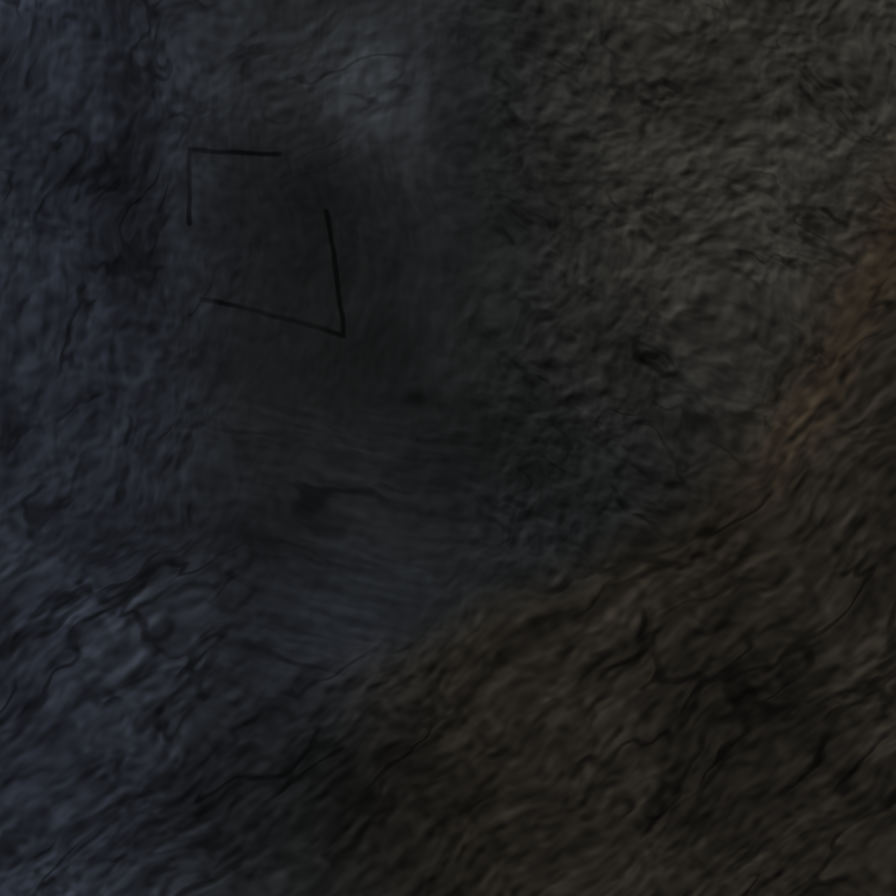
Give the GLSL for this texture, as a WebGL 2 fragment shader.

```glsl
#version 300 es
precision highp float;
// A dim, weathered rock wall: cool blue on the left, earthy brown at lower right.
// Stretched noise is embossed in several grain directions and blended by region,
// then thin cracks, a scratched outline and rows of small pits are cut into it.
uniform vec2 u_resolution;
out vec4 fragColor;

const vec3 SHADE = vec3(0.100, 0.106, 0.108);
const vec3 BLUE  = vec3(0.145, 0.157, 0.187);
const vec3 GREY  = vec3(0.178, 0.172, 0.158);
const vec3 EARTH = vec3(0.137, 0.126, 0.109);
const vec3 OCHRE = vec3(0.200, 0.165, 0.125);
const vec3 PALE  = vec3(0.058, 0.060, 0.068);
const vec2 LIGHT_STEP = vec2(-0.0018, 0.0026);
const float RELIEF = 1.2;
const float GRIT = 0.42;
const float CRACK_DEPTH = 0.42;
const vec2 PIT_PERIOD = vec2(0.176, 0.157);
const vec2 PIT_ORIGIN = vec2(0.566, 0.733);
const float VERTICAL = 1.62, DIAGONAL = 0.68, SHALLOW = -0.2;

float hash(vec2 p) {
  vec3 q = fract(vec3(p.xyx) * 0.1031);
  q += dot(q, q.yzx + 33.33);
  return fract((q.x + q.y) * q.z);
}

float noise(vec2 p) {
  vec2 i = floor(p), f = fract(p);
  f = f * f * (3.0 - 2.0 * f);
  return mix(mix(hash(i), hash(i + vec2(1, 0)), f.x),
             mix(hash(i + vec2(0, 1)), hash(i + vec2(1, 1)), f.x), f.y);
}

float fbm(vec2 p) {
  float sum = 0.0, amp = 0.5;
  for (int i = 0; i < 3; i++) {
    sum += amp * noise(p);
    p = p * 2.03 + 17.3;
    amp *= 0.5;
  }
  return sum;
}

// Coordinates along and across a grain direction
vec2 grain(vec2 p, float angle) {
  vec2 d = vec2(cos(angle), sin(angle));
  return vec2(dot(p, d), dot(p, vec2(-d.y, d.x))) + 5.0;
}

float relief(vec2 p, float angle, vec2 scale) {
  return fbm(grain(p + LIGHT_STEP, angle) * scale) - fbm(grain(p - LIGHT_STEP, angle) * scale);
}

// Short dark lines that follow the grain, with thickness varying along them
float cracks(vec2 p, float angle, vec2 scale) {
  vec2 q = grain(p, angle) * scale;
  float line = 1.0 - smoothstep(0.02, 0.13, abs(noise(q) + 0.3 * noise(q * 2.7) - 0.65));
  return line * smoothstep(0.48, 0.72, noise(q * 0.8 + 41.0));
}

float segment(vec2 p, vec2 a, vec2 b) {
  vec2 d = b - a, r = p - a;
  return length(r - d * clamp(dot(r, d) / dot(d, d), 0.0, 1.0));
}

// Scratched, open four-sided outline
float outline(vec2 p) {
  vec2 corner[6] = vec2[6](vec2(0.211, 0.75), vec2(0.212, 0.832), vec2(0.315, 0.830),
                           vec2(0.362, 0.765), vec2(0.384, 0.627), vec2(0.224, 0.666));
  float d = 1.0;
  for (int i = 0; i < 5; i++) if (i != 2) d = min(d, segment(p, corner[i], corner[i + 1]));
  return (1.0 - smoothstep(0.0008, 0.0045, d)) * (0.55 + 0.45 * smoothstep(0.25, 0.6, noise(p * 28.0)));
}

// Short slanted gouges in loose rows
float pits(vec2 p) {
  vec2 cell = (p - PIT_ORIGIN) / PIT_PERIOD + 0.5, id = floor(cell);
  vec2 q = (fract(cell) - 0.5) * PIT_PERIOD;
  float cut = 0.0;
  for (int i = 0; i < 5; i++) {
    float k = float(i);
    vec2 c = (vec2(hash(vec2(k, 3.0)), hash(vec2(k, 8.0))) - 0.5) * 0.05;
    vec2 arm = vec2(0.010, -0.007) * (0.4 + hash(id + k * 7.0));
    cut = max(cut, (1.0 - smoothstep(0.001, 0.007, segment(q, c - arm, c + arm))) * hash(id * 3.0 + k));
  }
  return cut;
}

float blob(vec2 p, vec2 c, vec2 r) { vec2 d = (p - c) / r; return exp(-dot(d, d)); }

void main() {
  vec2 uv = gl_FragCoord.xy / u_resolution;
  vec2 wobble = vec2(fbm(uv * 7.0), fbm(uv * 7.0 + 30.0)) - 0.44;
  vec2 ripple = vec2(fbm(uv * 34.0 + 9.0), fbm(uv * 34.0 + 70.0)) - 0.44;
  vec2 p = uv + wobble * 0.06 + ripple * 0.008;

  // Regions
  float s = p.x - 0.5;
  float bank = p.y - (0.30 + 0.3 * s + 2.4 * max(s, 0.0) * s * s);
  float slope = smoothstep(0.05, -0.04, bank);
  float lowerLeft = smoothstep(0.34, 0.2, p.x) * smoothstep(0.46, 0.34, p.y);
  float diag = max(slope, lowerLeft);
  float left = smoothstep(0.34, 0.14, p.x) * (1.0 - diag);
  float pitted = smoothstep(0.44, 0.62, p.x) * (1.0 - diag);
  float middle = (1.0 - diag) * (1.0 - left) * (1.0 - pitted);
  float low = smoothstep(0.64, 0.45, p.y);
  float crown = blob(p, vec2(0.36, 0.93), vec2(0.16, 0.12));

  // Base colour
  vec3 col = mix(SHADE, BLUE, smoothstep(0.36, 0.06, p.x));
  col = mix(col, GREY, smoothstep(0.46, 0.82, p.x) * smoothstep(0.35, 0.75, p.y));
  col = mix(col, BLUE, 0.6 * blob(p, vec2(0.36, 0.28), vec2(0.17, 0.12)));
  col = mix(col, EARTH, slope * smoothstep(0.28, 0.55, p.x));
  col = mix(col, OCHRE, 0.7 * exp(-pow(bank / 0.085, 2.0)) * smoothstep(0.66, 0.97, p.x));
  col += PALE * (0.75 * crown + 0.7 * blob(p, vec2(0.45, 0.88), vec2(0.06, 0.12)));
  col *= 1.0 - 0.32 * blob(p, vec2(0.14, 0.85), vec2(0.03, 0.25));
  col *= 1.0 - 0.25 * blob(p, vec2(0.36, 0.13), vec2(0.14, 0.07)) - 0.3 * blob(p, vec2(0.82, 0.24), vec2(0.1, 0.09));
  col *= 0.70 + 0.68 * fbm(uv * 10.0 + 12.0);

  // Embossed grain, one layer per direction, over fine grit
  float h = left * relief(p, VERTICAL - 0.2, vec2(26.0, 56.0)) + diag * relief(p, DIAGONAL, vec2(18.0, 62.0));
  h += middle * mix(0.55 * relief(p, VERTICAL, vec2(18.0, 55.0)), 0.75 * relief(p, SHALLOW, vec2(12.0, 55.0)), low);
  h += pitted * relief(p, 0.3, vec2(48.0, 60.0)) + 0.8 * crown * relief(p, 0.5, vec2(28.0, 55.0));
  float grit = noise(grain(p, 0.5) * vec2(95.0, 130.0)) - 0.5;
  col *= 1.0 + RELIEF * h + GRIT * grit * (1.0 - 0.55 * middle);

  // Cuts
  float cut = left * 0.75 * cracks(p, VERTICAL - 0.6, vec2(22.0, 46.0));
  cut += diag * (0.9 * cracks(p, DIAGONAL, vec2(14.0, 40.0)) + 0.5 * cracks(p + 3.0, 0.4, vec2(9.0, 26.0)));
  cut += middle * low * 0.8 * cracks(p, SHALLOW, vec2(6.0, 26.0));
  cut += crown * 0.6 * cracks(p, 0.4, vec2(20.0, 42.0));
  cut += pitted * (pits(uv + wobble * 0.03 + ripple * 0.02) + 0.5 * cracks(p, -0.5, vec2(28.0, 44.0)));
  cut = max(cut, 1.4 * outline(uv + wobble * 0.012 + ripple * 0.005));
  cut = max(cut, blob(uv, vec2(0.465, 0.555), vec2(0.012, 0.01)));
  col *= 1.0 - CRACK_DEPTH * min(cut, 1.4);
  fragColor = vec4(col, 1.0);
}
```
